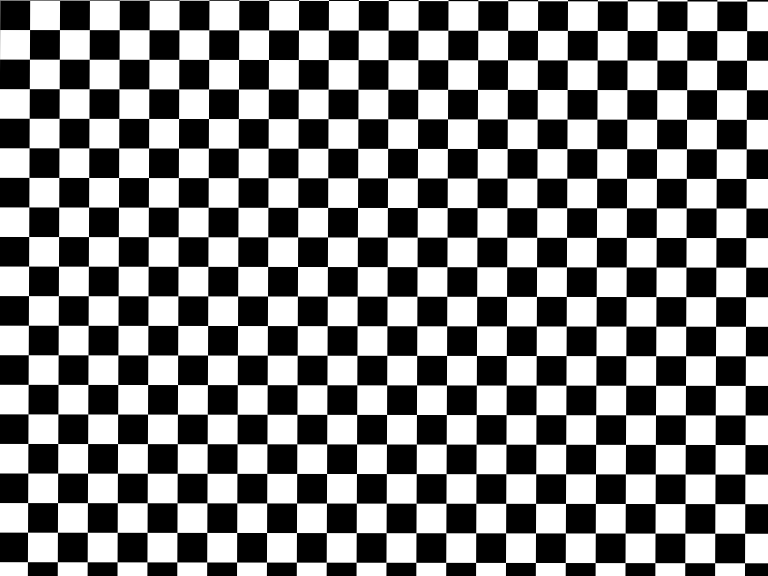
Write a WebGL 1 fragment shader that draws this pattern.

```glsl
precision highp float;
// Black and white checkerboard, slightly tilted, with soft one-pixel edges.

uniform vec2 u_resolution;

// Triangle wave that is positive in even cells and crosses zero at cell edges.
vec2 edgeDistance(vec2 cell) {
    return abs(fract(cell * 0.5 - 0.25) * 2.0 - 1.0) - 0.5;
}

// Checker sign, +1 in dark cells and -1 in light ones, box-filtered over a pixel.
float checker(vec2 cell, vec2 pixel) {
    vec2 side = clamp(2.0 * edgeDistance(cell) / pixel, -1.0, 1.0);
    return side.x * side.y;
}

void main() {
    // Canvas heights, measured from the top left corner
    vec2 p = vec2(gl_FragCoord.x, u_resolution.y - gl_FragCoord.y) / u_resolution.y;

    // Slight tilt of the board
    vec2 tilted = p + vec2(0.004 * p.y, -0.0015 * p.x) - vec2(0.0005, 0.0008);

    // Cells per canvas height, a little wider than tall
    vec2 density = vec2(19.277, 19.483);
    float dark = checker(tilted * density, density / u_resolution.y);

    gl_FragColor = vec4(vec3(0.5 - 0.5 * dark), 1.0);
}
```
